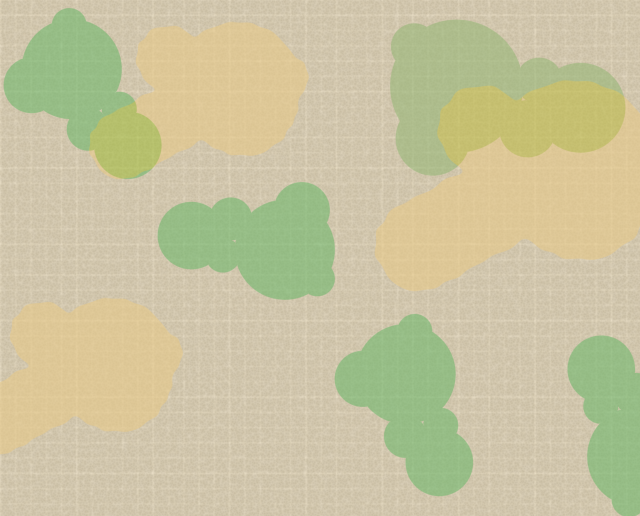
Write a Shadertoy shader that draws this background.

```glsl
// Palette
const vec3 PAPER = vec3(0.817, 0.773, 0.675);
const vec3 LEAF = vec3(0.588, 0.740, 0.525);
const vec3 SAGE = vec3(0.680, 0.738, 0.550);
const vec3 SAND_ON_PAPER = vec3(0.985, 0.800, 0.400);
const vec3 SAND_ON_LEAF = vec3(0.985, 0.775, 0.200);
const float SAND_OPACITY = 0.31;

// Paper weave and grain, in canvas heights
const float GRID_STEP = 0.0296;
const float GRID_MAJOR = 5.0;
const vec2 GRID_ORIGIN = vec2(0.001, 0.0825);
const float LINE_WIDTH = 0.0028;
const float MINOR_LIGHT = 0.020;
const float MAJOR_LIGHT = 0.034;
const float GRAIN_FINE = 210.0;
const float GRAIN_COARSE = 95.0;
const float GRAIN_DEPTH = 0.055;

// Lobes of one leaf clump: offset, radius
const vec3 LEAF_LOBES[6] = vec3[6](
    vec3(0.0, 0.0, 1.0), vec3(-0.80, -0.32, 0.56), vec3(-0.05, 0.87, 0.35),
    vec3(0.33, -1.20, 0.43), vec3(0.95, -0.80, 0.35), vec3(1.12, -1.52, 0.675));

// Clumps: centre, turn, size; the last one is pale
const vec4 CLUMPS[5] = vec4[5](
    vec4(0.139, 0.866, 0.0, 0.097), vec4(0.552, 0.516, -2.356, 0.097),
    vec4(0.786, 0.275, -0.27, 0.097), vec4(1.235, 0.115, -3.386, 0.097),
    vec4(0.885, 0.833, 0.763, 0.129));

// Lobes of one sand patch, then patches: centre, size
const vec3 SAND_LOBES[4] = vec3[4](
    vec3(0.0, 0.0, 1.0), vec3(-1.05, 0.44, 0.51),
    vec3(0.83, 0.16, 0.29), vec3(0.12, -0.31, 0.77));
const vec3 PATCHES[3] = vec3[3](
    vec3(0.459, 0.832, 0.1246), vec3(0.215, 0.297, 0.1246), vec3(1.110, 0.676, 0.167));

vec2 hash22(vec2 p) {
    vec3 q = fract(p.xyx * vec3(0.1031, 0.1030, 0.0973));
    q += dot(q, q.yzx + 33.33);
    return fract((q.xx + q.yz) * q.zy);
}

// Distance to the nearest scattered cell point
float cellNoise(vec2 p) {
    vec2 cell = floor(p), f = p - cell;
    float nearest = 2.0;
    for (int y = -1; y <= 1; y++)
        for (int x = -1; x <= 1; x++) {
            vec2 o = vec2(x, y);
            nearest = min(nearest, length(o + hash22(cell + o + 50.0) - f));
        }
    return nearest;
}

float smoothMin(float a, float b, float k) {
    float h = max(k - abs(a - b), 0.0) / k;
    return min(a, b) - h * h * k * 0.25;
}

float capsule(vec2 p, vec2 a, vec2 b, float r) {
    vec2 ab = b - a;
    return length(p - a - ab * clamp(dot(p - a, ab) / dot(ab, ab), 0.0, 1.0)) - r;
}

float leafClump(vec2 p) {
    float d = 9.0;
    for (int i = 0; i < 6; i++) d = min(d, length(p - LEAF_LOBES[i].xy) - LEAF_LOBES[i].z);
    return d;
}

float sandPatch(vec2 p) {
    float d = capsule(p, vec2(-1.77, -0.91), vec2(-0.90, -0.43), 0.52);
    for (int i = 0; i < 4; i++)
        d = smoothMin(d, length(p - SAND_LOBES[i].xy) - SAND_LOBES[i].z, 0.09);
    // Layered sines roughen the rim
    return d + 0.010 * sin(p.x * 17.0 + 2.0 * sin(p.y * 9.0)) + 0.008 * sin(p.y * 23.0 + p.x * 7.0);
}

float coverage(float d, float pixel) {
    return 1.0 - smoothstep(-0.75 * pixel, 0.75 * pixel, d);
}

// Light added by one family of parallel threads
float threads(float x, float pixel) {
    float index = floor(x / GRID_STEP + 0.5);
    float line = 1.0 - smoothstep(0.0, LINE_WIDTH + 0.4 * pixel, abs(x - index * GRID_STEP));
    bool major = mod(index + 0.5, GRID_MAJOR) < 1.0;
    float minorLight = MINOR_LIGHT * (0.6 + 0.8 * hash22(vec2(index + 80.0, 7.0)).x);
    return line * (major ? MAJOR_LIGHT : minorLight);
}

void mainImage(out vec4 fragColor, in vec2 fragCoord) {
    float pixel = 1.0 / iResolution.y;
    vec2 p = fragCoord * pixel;
    vec3 color = PAPER;

    // Leaf clumps
    float leaf = 0.0;
    for (int i = 0; i < 5; i++) {
        float c = cos(CLUMPS[i].z), s = sin(CLUMPS[i].z), size = CLUMPS[i].w;
        vec2 q = mat2(c, -s, s, c) * (p - CLUMPS[i].xy) / size;
        float mask = coverage(leafClump(q) * size, pixel);
        color = mix(color, i == 4 ? SAGE : LEAF, mask);
        leaf = max(leaf, mask);
    }

    // Translucent sand patches
    float sand = 0.0;
    for (int i = 0; i < 3; i++) {
        float size = PATCHES[i].z;
        sand = max(sand, coverage(sandPatch((p - PATCHES[i].xy) / size) * size, pixel));
    }
    color = mix(color, mix(SAND_ON_PAPER, SAND_ON_LEAF, leaf), sand * SAND_OPACITY);

    // Weave and grain, fainter through paint
    float bare = 1.0 - 0.55 * max(leaf, sand);
    vec2 g = p - GRID_ORIGIN;
    color += (threads(g.x, pixel) + threads(g.y, pixel)) * bare;
    float fine = cellNoise(p * GRAIN_FINE) - 0.45;
    float coarse = cellNoise(p * GRAIN_COARSE + 17.0) - 0.45;
    color += GRAIN_DEPTH * bare * (fine * vec3(1.0) + coarse * vec3(0.5, 0.55, 0.75));

    fragColor = vec4(clamp(color, 0.0, 1.0), 1.0);
}
```
